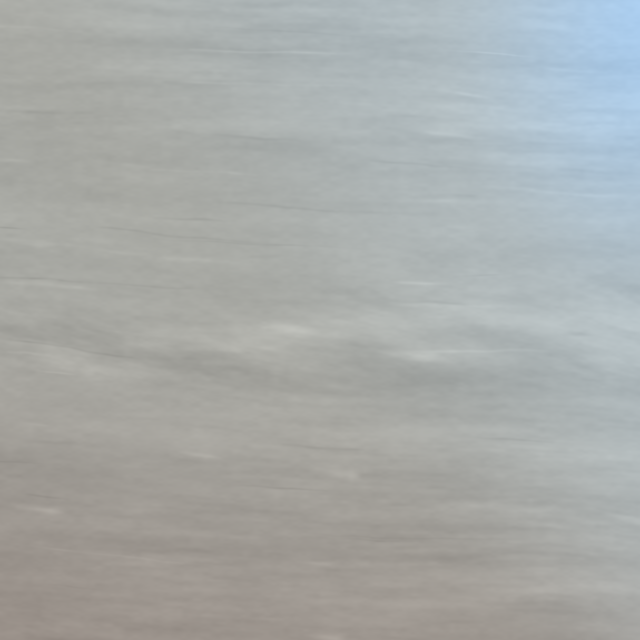
Give the GLSL for this texture, as a Shadertoy shader.

```glsl
// Pale grey wood laminate: soft, nearly horizontal grain under uneven light.
// A warm-to-blue light gradient is modulated by stretched value noise,
// cloudy figure, fine relief and scattered thin light and dark streaks.

float hash(vec2 p) {
    return fract(sin(dot(p, vec2(127.1, 311.7))) * 43758.5453);
}

// Smooth value noise, centred on zero
float noise(vec2 p) {
    vec2 cell = floor(p);
    vec2 f = fract(p);
    f = f * f * (3.0 - 2.0 * f);
    float low = mix(hash(cell), hash(cell + vec2(1.0, 0.0)), f.x);
    float high = mix(hash(cell + vec2(0.0, 1.0)), hash(cell + vec2(1.0, 1.0)), f.x);
    return mix(low, high, f.y) * 2.0 - 1.0;
}

// Layered noise; each octave is turned slightly to hide the lattice
float fbm(vec2 p, int octaves) {
    float sum = 0.0;
    float gain = 0.5;
    for (int i = 0; i < octaves; i++) {
        sum += gain * noise(p);
        p = mat2(2.02, 0.10, -0.04, 2.02) * p + vec2(17.3, 9.1);
        gain *= 0.55;
    }
    return sum;
}

// Warm lower left, neutral middle, blue window light at the upper right
vec3 lightTint(vec2 uv) {
    const vec3 warm = vec3(0.602, 0.562, 0.532);
    const vec3 grey = vec3(0.660, 0.664, 0.642);
    const vec3 cool = vec3(0.695, 0.743, 0.764);
    const vec3 sky = vec3(0.665, 0.805, 0.940);
    vec3 tint = mix(warm, grey, smoothstep(-0.18, 0.68, uv.y + 0.2 * uv.x));
    tint = mix(tint, cool, smoothstep(0.72, 1.55, uv.x + 0.8 * uv.y));
    float window = length((uv - vec2(1.05, 1.0)) * vec2(1.0, 0.75));
    return mix(tint, sky, 1.0 - smoothstep(0.0, 0.40, window));
}

// Bands, strands and fine fibres, from wide to narrow
float grain(vec2 p) {
    float bands = fbm(p * vec2(1.4, 12.0), 3);
    float strands = fbm(p * vec2(4.5, 40.0) + 31.0, 3);
    float fibres = fbm(p * vec2(13.0, 95.0) + 57.0, 2);
    float strength = 0.75 + 0.5 * noise(p * vec2(2.5, 6.0) + 83.0);
    return 0.034 * bands + strength * (0.036 * strands + 0.020 * fibres);
}

// Blotchy, slanting figure that gathers in some rows
float figure(vec2 p) {
    float rows = smoothstep(-0.2, 0.6, noise(p * vec2(1.3, 6.5) + 12.0));
    vec2 slanted = p + vec2(0.0, 0.13 * p.x);
    return rows * 0.075 * fbm(slanted * vec2(7.0, 27.0) + 5.0, 4);
}

// Streak around the origin with tapered ends
float streak(vec2 d, float halfLength, float halfWidth, float slope) {
    float along = abs(d.x) / halfLength;
    float across = (d.y - slope * d.x) / halfWidth;
    return exp(-across * across) * (1.0 - smoothstep(0.2, 1.0, along));
}

float scatteredStreaks(vec2 p, int count, float seed, float width) {
    float sum = 0.0;
    for (int i = 0; i < count; i++) {
        vec2 id = vec2(float(i), seed);
        vec2 centre = vec2(hash(id), hash(id + 0.37));
        float halfLength = mix(0.03, 0.24, pow(hash(id + 0.71), 2.0));
        float halfWidth = width * mix(0.6, 1.4, hash(id + 0.53));
        float slope = mix(-0.08, 0.02, hash(id + 0.19));
        float power = mix(0.3, 1.0, hash(id + 0.87));
        sum += power * streak(p - centre, halfLength, halfWidth, slope);
    }
    return sum;
}

// Short pale wedges, thin on the left and blunt on the right
float paleWedges(vec2 p, int count, float seed) {
    float sum = 0.0;
    for (int i = 0; i < count; i++) {
        vec2 id = vec2(float(i), seed);
        vec2 d = p - vec2(hash(id), hash(id + 0.37));
        float size = mix(0.04, 0.08, hash(id + 0.71));
        float t = clamp(d.x / size * 0.5 + 0.5, 0.0, 1.0);
        float ends = smoothstep(0.0, 0.6, t) * (1.0 - smoothstep(0.75, 1.0, t));
        float across = (d.y + 0.11 * d.x) / mix(0.003, 0.009, t);
        sum += ends * exp(-across * across);
    }
    return sum;
}

void mainImage(out vec4 fragColor, in vec2 fragCoord) {
    vec2 uv = fragCoord / iResolution.xy;

    // Gentle slope and waviness of the fibres
    vec2 p = uv + vec2(0.0, 0.03 * uv.x);
    p.y += 0.010 * noise(uv * vec2(3.5, 6.0)) + 0.004 * fbm(uv * vec2(15.0, 28.0), 2);

    float tone = grain(p) + figure(p);
    float broken = max(0.0, 0.7 + 0.9 * fbm(p * vec2(22.0, 80.0), 2));
    tone += 0.046 * broken * scatteredStreaks(p, 30, 3.0, 0.0030);
    tone -= 0.042 * broken * scatteredStreaks(p, 32, 8.0, 0.0028);
    tone += 0.050 * broken * paleWedges(p, 7, 21.0);

    // Small pressed relief over the whole surface
    tone += 0.017 * fbm(uv * vec2(65.0, 125.0), 2);

    vec3 color = lightTint(uv) + tone * vec3(1.0, 1.0, 0.97);
    fragColor = vec4(clamp(color, 0.0, 1.0), 1.0);
}
```
